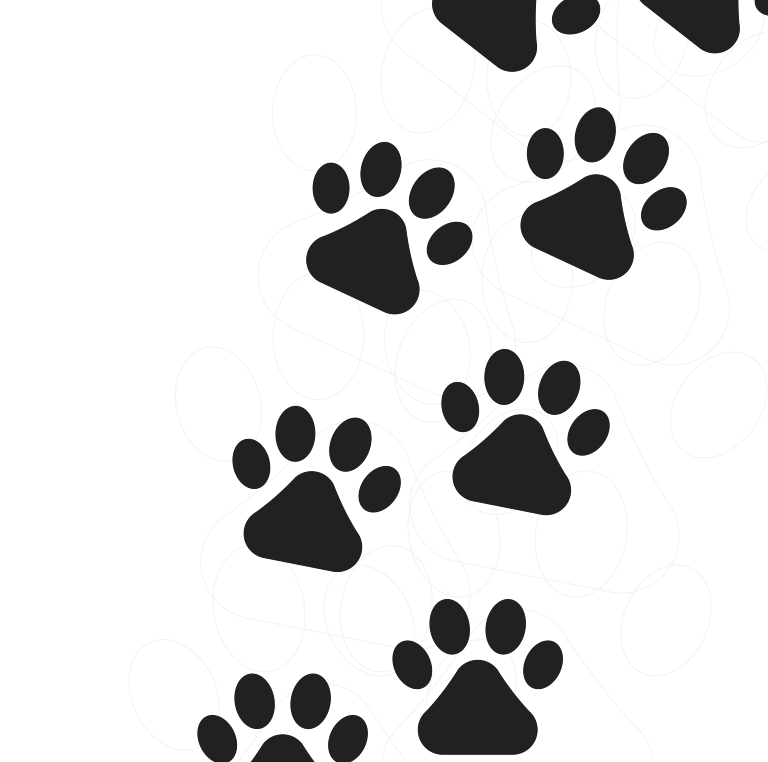
A Shadertoy shader for this pattern:

```glsl
const vec3 PAPER = vec3(1.0);
const vec3 INK = vec3(0.13);
const vec3 FAINT = vec3(0.945);
const float PAW_SIZE = 0.0781;
const float GHOST_SCALE = 2.27;
const vec2 GHOST_SHIFT = vec2(0.052, 0.0);

// Left and right print of each step, and the heading of that step
const vec4 STEPS[4] = vec4[4](
    vec4(0.368, -0.016, 0.622, 0.081),
    vec4(0.402, 0.327, 0.674, 0.401),
    vec4(0.489, 0.670, 0.768, 0.715),
    vec4(0.655, 0.990, 0.919, 1.014));
const float HEADINGS[4] = float[4](0.0, 0.195, 0.436, 0.663);

// Coordinates in a frame turned clockwise by angle
vec2 turnedFrame(vec2 p, float angle) {
    float c = cos(angle), s = sin(angle);
    return vec2(c * p.x - s * p.y, s * p.x + c * p.y);
}

float ellipseDistance(vec2 p, vec2 radii) {
    float k = length(p / radii);
    float g = length(p / (radii * radii));
    return k * (k - 1.0) / max(g, 1e-4);
}

float toeDistance(vec2 p, vec2 center, vec2 radii, float tilt) {
    return ellipseDistance(turnedFrame(p - center, tilt), radii);
}

// Rounded triangle with slightly hollow flanks; p.x is already mirrored
float padDistance(vec2 p, vec2 tip, vec2 corner, float radius, float hollow) {
    vec2 edge = corner - tip;
    vec2 q = p - tip;
    float h = clamp(dot(q, edge) / dot(edge, edge), 0.0, 1.0);
    float flank = length(q - edge * h);
    float base = length(p - vec2(min(p.x, corner.x), corner.y));
    bool inside = dot(q, vec2(-edge.y, edge.x)) < 0.0 && p.y > corner.y;
    float dent = hollow * 4.0 * h * (1.0 - h);
    return (inside ? -min(flank, base) : min(flank + dent, base)) - radius;
}

// One upright paw, where the pad is two units wide
float pawDistance(vec2 p) {
    p.x = abs(p.x);
    float pad = padDistance(p, vec2(0.0, 0.25), vec2(0.583, -0.5), 0.417, 0.025);
    float inner = toeDistance(p, vec2(0.467, 1.217), vec2(0.333, 0.467), 0.175);
    float outer = toeDistance(p, vec2(1.09, 0.583), vec2(0.308, 0.425), 0.436);
    return min(pad, min(inner, outer));
}

float placedPaw(vec2 p, vec2 center, float heading, float size) {
    return pawDistance(turnedFrame(p - center, heading) / size) * size;
}

float coverage(float d, float pixel) {
    return 1.0 - smoothstep(-0.6 * pixel, 0.6 * pixel, d);
}

void mainImage(out vec4 fragColor, in vec2 fragCoord) {
    vec2 p = fragCoord / iResolution.x;
    float pixel = 1.0 / iResolution.x;
    float solid = 0.0;
    float outline = 0.0;

    // Two prints per step, each with a large faint outline
    for (int i = 0; i < 8; i++) {
        vec4 pair = STEPS[i / 2];
        float heading = HEADINGS[i / 2];
        vec2 center = i % 2 == 0 ? pair.xy : pair.zw;
        float paw = placedPaw(p, center, heading, PAW_SIZE);
        float ghost = placedPaw(p, center + GHOST_SHIFT, heading, PAW_SIZE * GHOST_SCALE);
        solid = max(solid, coverage(paw, pixel));
        outline = max(outline, coverage(abs(ghost) - 0.0006, pixel));
    }

    vec3 color = mix(PAPER, FAINT, outline);
    color = mix(color, INK, solid);
    fragColor = vec4(color, 1.0);
}
```
